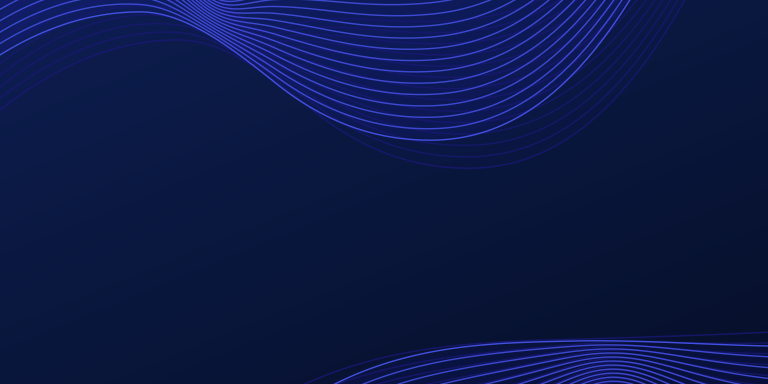
A WebGL 1 fragment shader for this background:

```glsl
precision highp float;

uniform vec2 u_resolution;

const float LINE_WIDTH = 0.0037;
const float SLOPE_STEP = 0.002;

// Cubic through two knots, each holding x, height and slope
float hermite(vec3 a, vec3 b, float x) {
    float span = b.x - a.x;
    float t = (x - a.x) / span;
    float s = 1.0 - t;
    float heights = a.y * s * s * (1.0 + 2.0 * t) + b.y * t * t * (3.0 - 2.0 * t);
    return heights + span * t * s * (a.z * s - b.z * t);
}

// Line spacing that narrows around a pinch point
float pinchedGap(float x, float center, float reach, float wide, float narrow) {
    float d = (x - center) / reach;
    return mix(narrow, wide, d * d / (1.0 + d * d));
}

float lowerGap(float x) {
    return -pinchedGap(x, 1.6, 0.3, 0.038, 0.0105);
}

// Each wave returns the height of its outer line and the gap to the next one
vec2 upperWave(float x) {
    vec3 start = vec3(0.0, 0.857, 0.62);
    vec3 crest = vec3(0.365, 0.969, 0.0);
    vec3 fall = vec3(0.72, 0.782, -0.8);
    vec3 trough = vec3(1.12, 0.635, 0.0);
    vec3 rise = vec3(1.64, 1.0, 1.6);
    float y = x < crest.x ? hermite(start, crest, x)
            : x < fall.x ? hermite(crest, fall, x)
            : x < trough.x ? hermite(fall, trough, x)
            : hermite(trough, rise, x);
    return vec2(y, pinchedGap(x, 0.55, 0.2, 0.0325, 0.008));
}

vec2 upperShadowWave(float x) {
    return upperWave(x - 0.1) - vec2(0.073, 0.0);
}

vec2 lowerWave(float x) {
    vec3 start = vec3(0.872, 0.0, 0.5);
    vec3 crest = vec3(1.5, 0.112, 0.02);
    vec3 end = vec3(2.0, 0.099, -0.02);
    float y = x < crest.x ? hermite(start, crest, x) : hermite(crest, end, x);
    return vec2(y, lowerGap(x));
}

vec2 lowerShadowWave(float x) {
    vec3 start = vec3(0.794, 0.0, 0.45);
    vec3 crest = vec3(1.51, 0.117, 0.03);
    vec3 end = vec3(2.0, 0.135, 0.05);
    float y = x < crest.x ? hermite(start, crest, x) : hermite(crest, end, x);
    return vec2(y, lowerGap(x));
}

// Coverage of a family of lines, from the wave here and one step to the right
float waveLines(float y, vec2 wave, vec2 nextWave, float pixel) {
    vec2 slope = (nextWave - wave) / SLOPE_STEP;
    float peak = min(1.0, LINE_WIDTH / pixel);
    float coverage = 0.0;
    for (int i = 0; i < 14; i++) {
        float n = float(i);
        float tilt = slope.x + n * slope.y;
        float d = abs(y - wave.x - n * wave.y) / sqrt(1.0 + tilt * tilt);
        float line = clamp((0.5 * (LINE_WIDTH + pixel) - d) / pixel, 0.0, peak);
        coverage = max(coverage, line * (i == 0 ? 1.0 : 0.88));
    }
    return coverage;
}

// Soft mask for the inside of a ribbon, by depth past its outer line
float ribbon(float depth) {
    return smoothstep(-0.012, 0.02, depth);
}

// Diagonal night-blue gradient
vec3 backdrop(vec2 uv) {
    vec3 lit = vec3(0.05, 0.115, 0.31);
    vec3 deep = vec3(0.023, 0.06, 0.165);
    return mix(lit, deep, 0.45 * uv.x + 0.55 * (1.0 - uv.y));
}

void main() {
    vec2 uv = gl_FragCoord.xy / u_resolution;
    vec2 p = uv * vec2(2.0, 1.0);
    float nextX = p.x + SLOPE_STEP;
    float pixel = 1.0 / u_resolution.y;

    vec3 ribbonTint = vec3(0.008, 0.002, 0.06);
    vec3 shadowBlue = vec3(0.10, 0.09, 0.47);
    vec3 brightBlue = vec3(0.26, 0.31, 0.88);

    vec2 upper = upperWave(p.x);
    vec2 lower = lowerWave(p.x);
    vec2 upperShadow = upperShadowWave(p.x);
    vec2 lowerShadow = lowerShadowWave(p.x);

    // Faint tint inside the ribbons
    vec3 color = backdrop(uv);
    color += ribbonTint * max(ribbon(p.y - upper.x), ribbon(lower.x - p.y));
    color += 0.3 * ribbonTint * ribbon(p.y - upperShadow.x);

    // Dim lines behind
    float dim = max(waveLines(p.y, upperShadow, upperShadowWave(nextX), pixel),
                    waveLines(p.y, lowerShadow, lowerShadowWave(nextX), pixel));
    color = mix(color, shadowBlue, 0.8 * dim);

    // Bright lines in front
    float bright = max(waveLines(p.y, upper, upperWave(nextX), pixel),
                       waveLines(p.y, lower, lowerWave(nextX), pixel));
    color = mix(color, brightBlue, bright);

    gl_FragColor = vec4(color, 1.0);
}
```
